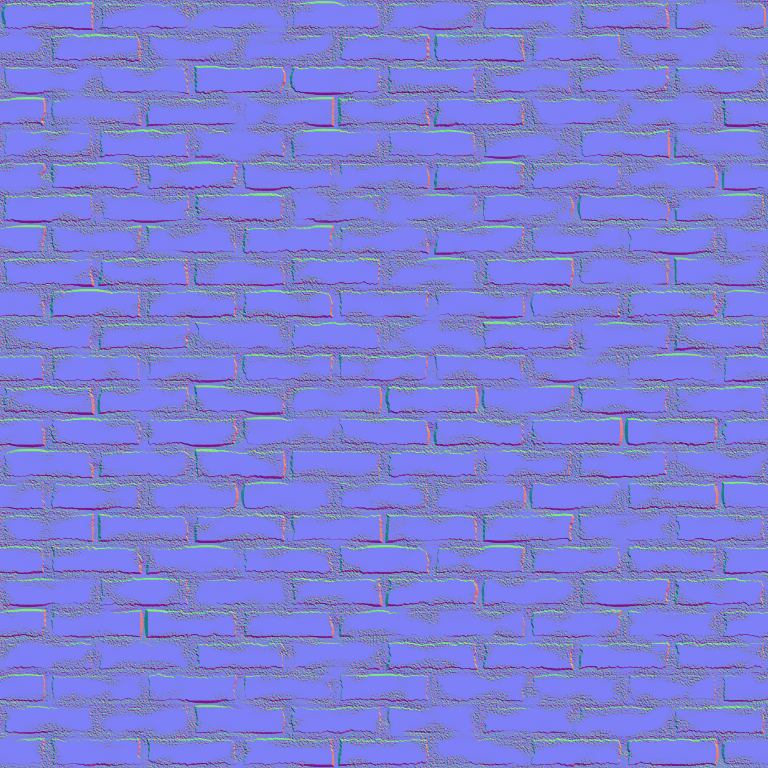
This texture map is drawn by a three.js fragment shader. Its source:

```glsl
// Tangent-space normal map of a weathered running-bond brick wall, 8 bricks by 24 courses.
varying vec2 vUv;

vec2 hash2(vec2 p) {
  vec3 q = fract(p.xyx * vec3(0.1031, 0.1030, 0.0973));
  q += dot(q, q.yzx + 33.33);
  return fract((q.xx + q.yz) * q.zy);
}

// Direction attached to a lattice corner, wrapped so the noise tiles.
vec2 cornerDir(vec2 cell, vec2 period) {
  float a = 6.2832 * hash2(mod(cell, period) + period).x;
  return vec2(cos(a), sin(a));
}

// Tiling gradient noise with "period" cells over the canvas.
float gradientNoise(vec2 uv, vec2 period) {
  vec2 p = uv * period, i = floor(p), f = p - i;
  vec2 u = f * f * f * (f * (f * 6.0 - 15.0) + 10.0);
  vec2 e = vec2(1.0, 0.0);
  float a = dot(cornerDir(i, period), f);
  float b = dot(cornerDir(i + e.xy, period), f - e.xy);
  float c = dot(cornerDir(i + e.yx, period), f - e.yx);
  float d = dot(cornerDir(i + e.xx, period), f - e.xx);
  return mix(mix(a, b, u.x), mix(c, d, u.x), u.y);
}

// Wall height, measured in course heights.
float wallHeight(vec2 uv) {
  // Brick layout: every other course is shifted by half a brick.
  vec2 grid = uv * vec2(8.0, 24.0);
  float course = mod(floor(grid.y), 24.0);
  grid.x += 0.5 * mod(course + 1.0, 2.0);
  vec2 brickId = vec2(mod(floor(grid.x), 8.0), course);
  vec2 inset = 0.5 - abs(fract(grid) - 0.5);
  float joint = min(inset.x * 2.5, inset.y);

  // Mortar fills the joints to a varying level.
  float level = 0.215 + 0.36 * gradientNoise(uv, vec2(13.0, 24.0));
  float worn = smoothstep(0.04, 0.2, level);
  float patches = gradientNoise(uv, vec2(24.0, 48.0));
  float mortar = min(level, 0.215) + 0.04 * patches - 0.2 * joint;

  // Ragged brick edges where the joint is full, straight ones where it is deep.
  float ragged = 0.5 + gradientNoise(uv, vec2(56.0, 72.0))
               + 0.8 * gradientNoise(uv, vec2(210.0));
  float edge = joint - 0.08 * worn * ragged;
  float face = 0.235 + 0.07 * (hash2(brickId + 7.0).x - 0.5);
  float brick = face * clamp((edge - 0.012) / 0.09, 0.0, 1.0);

  // Gritty grain over mortar, spilling onto the faces in patches.
  float gritty = 1.0 - smoothstep(0.02, 0.36, joint + 0.6 * patches);
  float grain = gradientNoise(uv, vec2(467.0));
  return max(brick, mortar) + 0.07 * grain * gritty * mix(0.2, 1.0, worn);
}

void main() {
  // Central differences give the slope, which becomes the normal.
  vec2 e = vec2(0.0008, 0.0);
  vec2 slope = vec2(wallHeight(vUv + e.xy) - wallHeight(vUv - e.xy),
                    wallHeight(vUv + e.yx) - wallHeight(vUv - e.yx)) / (2.0 * e.x * 24.0);
  vec3 normal = normalize(vec3(-slope, 1.0));

  // Mute gentle slopes towards grey and keep only steep edges saturated.
  vec3 muted = vec3(normal.xy * dot(normal.xy, normal.xy), pow(normal.z, 3.0));
  gl_FragColor = vec4(muted * vec3(0.5, 0.5, 0.48) + vec3(0.49, 0.5, 0.49), 1.0);
}
```
